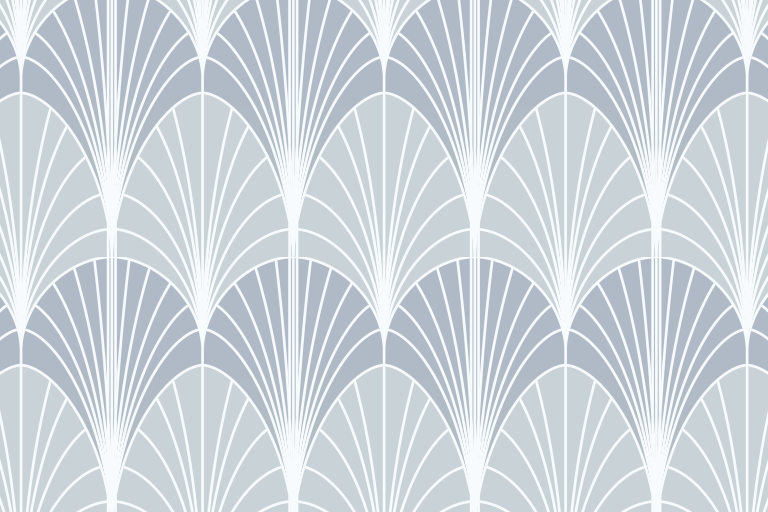
This pattern is drawn by a WebGL 2 fragment shader. Its source:

```glsl
#version 300 es
precision highp float;

#define REPEATS_X 4.231
#define ROW_HEIGHT 1.5
#define ORIGIN vec2(0.116, 1.405)
#define ARCH_HEIGHT 0.904
#define DOME_HEIGHT 0.512
#define ARCH_POWER 1.7
#define DOME_POWER 1.85
#define RIBS 5
#define LINE_HALF 0.0074
#define STEM_GAP 0.0205

uniform vec2 u_resolution;
out vec4 fragColor;

const vec3 LEAF_COLOR = vec3(0.787, 0.822, 0.838);
const vec3 FAN_TOP = vec3(0.690, 0.728, 0.776);
const vec3 FAN_BASE = vec3(0.700, 0.742, 0.766);
const vec3 LINE_COLOR = vec3(0.970, 0.985, 0.992);

// Approximate signed distance to a superellipse quadrant, half a repeat wide
float arc(vec2 point, float height, float power) {
    vec2 size = vec2(0.5, height);
    vec2 q = max(point, 1e-4) / size;
    vec2 term = pow(q, vec2(power));
    vec2 slope = power * term / q / size;
    return (term.x + term.y - 1.0) / max(length(slope), 1e-3);
}

// Ribs of a fan: taller and taller copies of the arch below it
float fanRibs(vec2 point) {
    float nearest = 1.0;
    for (int i = 1; i <= RIBS; i++) {
        float squash = 0.82 * pow(float(i) / float(RIBS), 0.62);
        nearest = min(nearest, abs(arc(point, ARCH_HEIGHT / squash, ARCH_POWER)));
    }
    return nearest;
}

// Ribs of a leaf: stretched copies of the dome below it
float leafRibs(vec2 point) {
    float nearest = 1.0;
    float height = DOME_HEIGHT;
    for (int i = 0; i < RIBS; i++) {
        height *= 1.3;
        nearest = min(nearest, abs(arc(point, height, DOME_POWER)));
    }
    return nearest;
}

void main() {
    float pixel = REPEATS_X / u_resolution.x;
    vec2 p = gl_FragCoord.xy * pixel - ORIGIN;

    // Mirrored cell: distances from the leaf and fan axes, height above the joint
    float leafX = abs(fract(p.x + 0.5) - 0.5);
    float fanX = 0.5 - leafX;
    float h = mod(p.y, ROW_HEIGHT);
    float domeBase = ROW_HEIGHT - DOME_HEIGHT;

    // Outlines shared by leaves and fans
    float arch = arc(vec2(leafX, h), ARCH_HEIGHT, ARCH_POWER);
    float dome = arc(vec2(fanX, h - domeBase), DOME_HEIGHT, DOME_POWER);
    float lines = min(abs(arch), abs(dome));

    // Fill and ribs
    vec3 color;
    bool inArch = arch < 0.0;
    if (inArch || dome > 0.0) {
        float leafY = inArch ? h + DOME_HEIGHT : h - domeBase;
        color = LEAF_COLOR;
        lines = min(lines, min(leafX, leafRibs(vec2(fanX, leafY))));
    } else {
        color = mix(FAN_BASE, FAN_TOP, smoothstep(0.2, 1.1, h));
        lines = min(lines, fanRibs(vec2(leafX, h)));
    }

    // Triple stem along the fan axis
    lines = min(lines, min(fanX, abs(fanX - STEM_GAP)));

    float ink = 1.0 - smoothstep(-0.7 * pixel, 0.7 * pixel, lines - LINE_HALF);
    fragColor = vec4(mix(color, LINE_COLOR, ink), 1.0);
}
```
